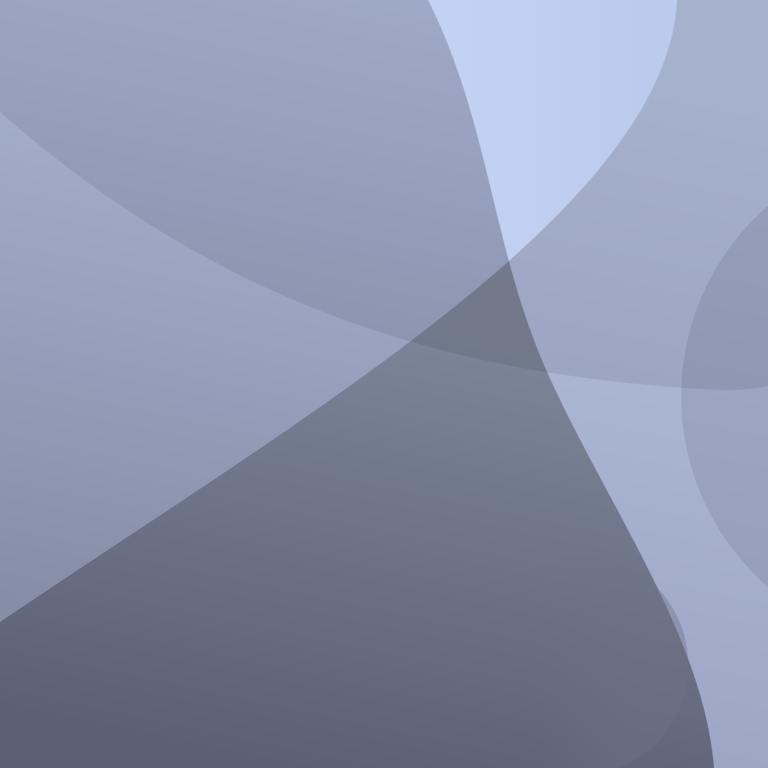
Reproduce this background procedurally as a WebGL 1 fragment shader.

```glsl
precision highp float;
// Overlapping translucent sheets in slate blue, bounded by three sweeping curves.
// Each curve is a polynomial edge; sheet overlaps choose a tilted gradient,
// then an upper shade, a disc at the right and a faint low disc tint the result.
uniform vec2 u_resolution;

// Coverage of the side where the signed distance is negative.
float cover(float d) {
    float halfPixel = 0.75 / min(u_resolution.x, u_resolution.y);
    return 1.0 - smoothstep(-halfPixel, halfPixel, d);
}

// Cubic from value a to b over a span, with end slopes.
float hermite(float a, float b, float slopeA, float slopeB, float span, float t) {
    float s = 1.0 - t;
    float blend = t * t * (3.0 - 2.0 * t);
    return mix(a, b, blend) + span * t * s * (slopeA * s - slopeB * t);
}

// Horizontal place of the S-shaped edge at depth y below the top.
float ribbonEdge(float y) {
    return y < 0.487
        ? hermite(0.5573, 0.7135, 0.5, 0.45, 0.487, y / 0.487)
        : hermite(0.7135, 0.9297, 0.45, 0.08, 0.513, (y - 0.487) / 0.513);
}

// Horizontal place of the diagonal edge at depth y.
float diagonalEdge(float y) {
    return 0.8815 + y * (-0.0497 + y * (-2.088 + y * 0.9947));
}

// Depth of the hanging arc at horizontal place x.
float arcEdge(float x) {
    float lift = max(x - 0.93, 0.0);
    return 0.1458 + x * (0.8805 + x * (-0.6987 + x * 0.183)) - 1.6 * lift * lift;
}

// Linear colour ramp between two depths.
vec3 ramp(vec3 top, vec3 bottom, float from, float to, float depth) {
    return mix(top, bottom, clamp((depth - from) / (to - from), 0.0, 1.0));
}

void main() {
    vec2 p = gl_FragCoord.xy / u_resolution;
    p.y = 1.0 - p.y; // depth grows downward
    float depth = p.y - 0.21 * p.x;

    // Sheet coverage
    float ribbon = cover(0.93 * (p.x - ribbonEdge(p.y)));
    float diagonal = cover(0.7 * (diagonalEdge(p.y) - p.x));
    float arc = cover(0.87 * (p.y - arcEdge(p.x)));

    // Gradients of the open gap, the single sheets and their overlap
    vec3 gap = mix(vec3(0.765, 0.820, 0.949), vec3(0.737, 0.796, 0.929),
                   smoothstep(0.56, 0.88, p.x));
    vec3 leftSheet = ramp(vec3(0.678, 0.720, 0.851), vec3(0.525, 0.553, 0.651),
                          -0.10, 0.78, depth);
    vec3 rightSheet = ramp(vec3(0.710, 0.757, 0.882), vec3(0.616, 0.651, 0.769),
                           -0.07, 0.80, depth);
    vec3 overlap = ramp(vec3(0.482, 0.518, 0.596), vec3(0.365, 0.376, 0.459),
                        0.32, 0.92, depth);
    vec3 color = mix(mix(gap, rightSheet, diagonal),
                     mix(leftSheet, overlap, diagonal), ribbon);

    // Upper shade, leaving the bright gap untouched
    float sheets = 1.0 - (1.0 - ribbon) * (1.0 - diagonal);
    color *= 1.0 - 0.083 * arc * sheets;

    // Large disc beyond the right side
    float disc = cover(length(p - vec2(1.216, 0.516)) - 0.329);
    color *= 1.0 - 0.087 * disc;

    // Faint low disc, fading away to its left
    float lowDisc = cover(length((p - vec2(0.762, 0.866)) * vec2(1.0, 0.95)) - 0.134);
    color = mix(color, vec3(0.427, 0.447, 0.529),
                0.42 * lowDisc * smoothstep(0.68, 0.84, p.x));

    gl_FragColor = vec4(color, 1.0);
}
```
